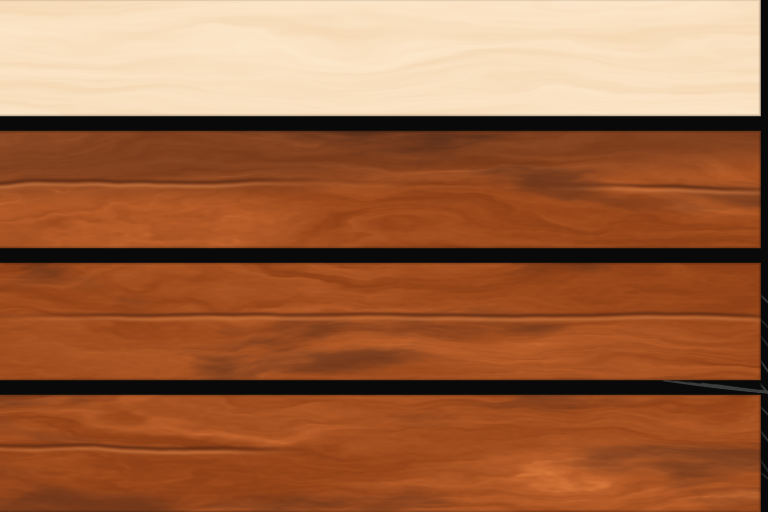
Write a Shadertoy shader that draws this texture.

```glsl
// Long wooden planks, one pale maple above three red-brown ones, split by black gaps.
// Stretched, domain-warped noise gives each plank its own figure, veins and fibres;
// a black strip closes the right side, with a few thin grey strands over the gaps.

float hash(vec2 p) {
    return fract(sin(dot(p, vec2(127.1, 311.7))) * 43758.5453);
}

float noise(vec2 p) {
    vec2 i = floor(p), f = fract(p);
    f = f * f * (3.0 - 2.0 * f);
    return mix(mix(hash(i), hash(i + vec2(1, 0)), f.x),
               mix(hash(i + vec2(0, 1)), hash(i + vec2(1, 1)), f.x), f.y);
}

float fbm(vec2 p) {
    float sum = 0.0, amp = 0.5;
    for (int i = 0; i < 5; i++) {
        sum += amp * noise(p);
        p = p * 2.03 + vec2(17.3, 9.1);
        amp *= 0.5;
    }
    return sum / 0.97;
}

// Thin wavering line along the plank, fading in and out
float vein(vec2 p, float height, float seed) {
    float path = height + 0.035 * (fbm(vec2(p.x * 2.2, seed)) - 0.5);
    float d = abs(p.y - path);
    return exp(-d * d / 0.000016) * smoothstep(0.3, 0.7, noise(vec2(p.x * 3.0, seed + 4.0)));
}

vec3 redWood(vec2 p, float row) {
    float seed = row * 13.7;
    vec2 q = p + vec2(seed, row * 5.3);

    // Broad figure bent by a slow warp
    float warp = fbm(q * vec2(2.2, 7.0));
    float figure = fbm(vec2(q.x * 1.6 + warp, q.y * 24.0 + warp * 6.0));
    float rings = 0.5 + 0.5 * sin(q.y * 150.0 + warp * 34.0 + 5.0 * figure);
    float ringFade = smoothstep(0.35, 0.65, noise(q * vec2(2.5, 10.0) + 31.0));
    float fibre = noise(q * vec2(14.0, 170.0) + warp * vec2(0.0, 25.0));
    float fleck = noise(q * vec2(75.0, 210.0));

    float tone = 0.5 + 1.6 * (figure - 0.5) + 0.3 * (rings - 0.5) * ringFade
               + 0.2 * (fibre - 0.5) + 0.12 * (fleck - 0.5);
    tone -= row == 2.0 ? 0.1 : 0.0;
    vec3 col = mix(vec3(0.56, 0.25, 0.085), vec3(0.74, 0.38, 0.17), clamp(tone, 0.0, 1.0));
    col += vec3(0.10, 0.09, 0.06) * smoothstep(0.85, 1.3, tone);

    // Smoky patches, a dark upper edge on the first red plank, veins
    float smoke = smoothstep(0.52, 0.8, fbm(q * vec2(3.0, 13.0) + 50.0 + warp));
    float topEdge = row == 1.0 ? smoothstep(0.2, 0.11, p.y + 0.04 * p.x - 0.05 * warp + 0.05) : 0.0;
    col = mix(col, vec3(0.35, 0.18, 0.10), 0.6 * smoke + 0.5 * topEdge);
    col = mix(col, vec3(0.33, 0.15, 0.07), 0.65 * vein(p, 0.12, seed));
    col = mix(col, vec3(0.82, 0.50, 0.28), 0.5 * vein(p, 0.128, seed));
    return col;
}

vec3 paleWood(vec2 p) {
    float warp = fbm(p * vec2(1.8, 7.0) + 3.0);
    float figure = fbm(vec2(p.x * 1.5, p.y * 38.0 + warp * 7.0));
    float fibre = noise(vec2(p.x * 11.0, p.y * 160.0 + warp * 20.0));
    float tone = 0.6 + 1.2 * (figure - 0.5) + 0.22 * (fibre - 0.5);
    return mix(vec3(0.955, 0.835, 0.685), vec3(0.99, 0.905, 0.79), clamp(tone, 0.0, 1.0));
}

// Grey hairs fanning out to the lower right
float strands(vec2 p, float px) {
    float sum = 0.0;
    for (int i = 0; i < 14; i++) {
        float k = float(i);
        bool inGap = i < 5;
        vec2 start = inGap ? vec2(1.29 + 0.025 * k, 0.742 + 0.002 * k)
                           : vec2(1.482, 0.56 + 0.045 * (k - 5.0) + 0.02 * hash(vec2(k, 2.0)));
        float slope = inGap ? 0.15 : 0.3 + 1.2 * hash(vec2(k, 7.0));
        vec2 d = p - start;
        float dist = abs(d.y - slope * d.x + 0.15 * d.x * d.x) / sqrt(1.0 + slope * slope);
        sum += smoothstep(0.0012 + px, 0.0004, dist) * smoothstep(0.0, 0.01, d.x)
             * (0.4 + 0.6 * hash(vec2(k, 5.0)));
    }
    return min(sum, 1.0);
}

void mainImage(out vec4 fragColor, in vec2 fragCoord) {
    float px = 1.0 / iResolution.y;
    // Width spans 1.5 units; height is measured down from the top
    vec2 p = vec2(1.5 * fragCoord.x / iResolution.x, 1.0 - fragCoord.y * px);

    // Plank row, and distance inside the plank from its nearest edge
    float r = (p.y - 0.2412) / 0.2578;
    float row = floor(r) + 1.0;
    float local = fract(r) * 0.2578;
    float inside = min(min(local, 0.2578 - local) - 0.0142, 1.486 - p.x);

    vec3 wood = row < 0.5 ? paleWood(p) : redWood(vec2(p.x, local), row);
    // Bevel: slight shade at the rim
    wood *= 1.0 - 0.22 * smoothstep(0.006, 0.0, inside);

    vec3 gap = vec3(0.03, 0.035, 0.03);
    gap = mix(gap, vec3(0.36, 0.37, 0.37), 0.6 * strands(p, px));

    vec3 col = mix(gap, wood, smoothstep(-0.7 * px, 0.7 * px, inside));
    fragColor = vec4(col, 1.0);
}
```
